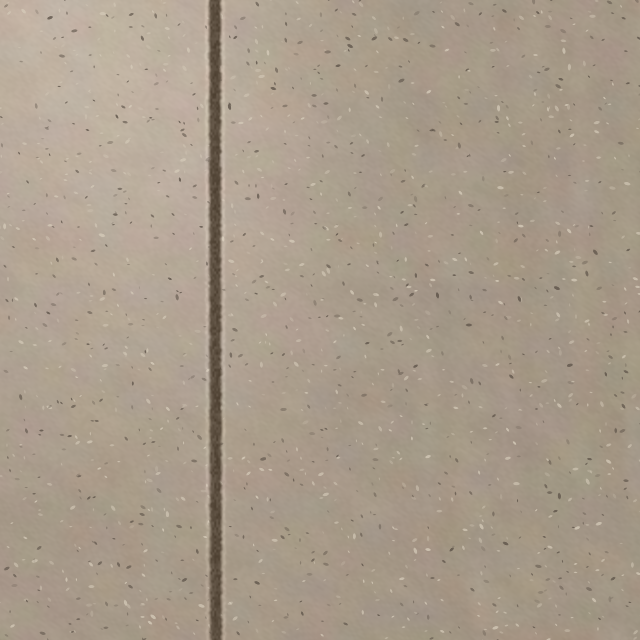
Reproduce this texture procedurally as a three.js fragment shader.

```glsl
varying vec2 vUv;

const vec3 SHADE = vec3(0.632, 0.582, 0.515);
const vec3 LIT = vec3(0.765, 0.708, 0.650);
const vec3 GROOVE = vec3(0.350, 0.298, 0.240);
const vec3 CHIP_LIGHT = vec3(0.84, 0.80, 0.73);
const vec3 CHIP_DARK = vec3(0.36, 0.32, 0.28);
const float GROOVE_X = 0.3365;
const float GROOVE_HALF = 0.0088;
const float GROOVE_SOFT = 0.0032;
const float LIP_OFFSET = 0.0135;
const float LIP_WIDTH = 0.0025;
const float GRAIN = 0.022;
const float MOTTLE = 0.016;
const float STREAK = 0.012;
const float TINT = 0.012;
const int CHIP_LAYERS = 3;

float hash(vec2 p) {
  vec3 q = fract(vec3(p.xyx) * 0.1031);
  q += dot(q, q.yzx + 33.33);
  return fract((q.x + q.y) * q.z);
}

float noise(vec2 p) {
  vec2 i = floor(p);
  vec2 f = fract(p);
  f = f * f * (3.0 - 2.0 * f);
  float low = mix(hash(i), hash(i + vec2(1.0, 0.0)), f.x);
  float high = mix(hash(i + vec2(0.0, 1.0)), hash(i + vec2(1.0)), f.x);
  return mix(low, high, f.y);
}

float fbm(vec2 p) {
  float sum = 0.0;
  float gain = 0.5;
  for (int i = 0; i < 4; i++) {
    sum += gain * noise(p);
    p = p * 2.03 + 17.3;
    gain *= 0.5;
  }
  return sum / 0.9375;
}

float bump(vec2 p, vec2 center, vec2 radius) {
  vec2 d = (p - center) / radius;
  return exp(-dot(d, d));
}

// Soft light falling from the upper left, brushing both panels
vec3 wall(vec2 p) {
  float light = 0.12 + 0.10 * p.y - 0.10 * p.x;
  light += 0.62 * bump(p, vec2(0.06, 1.0), vec2(0.27, 0.34));
  light += 0.34 * bump(p, vec2(0.24, 0.72), vec2(0.22, 0.32));
  light += 0.20 * bump(p, vec2(0.40, 0.70), vec2(0.16, 0.55));
  light += 0.14 * bump(p, vec2(0.05, 0.45), vec2(0.25, 0.20));
  return mix(SHADE, LIT, clamp(light, 0.0, 1.0));
}

// Slanted trowel marks, vertical stains, cloudy tint and fine grain
vec3 surface(vec2 p) {
  vec2 slant = vec2(0.84 * p.x - 0.54 * p.y, 0.54 * p.x + 0.84 * p.y);
  float tone = MOTTLE * (fbm(slant * vec2(18.0, 42.0)) - 0.5) * 2.0;
  float stain = noise(vec2(p.x * 38.0 + 0.8 * noise(p * 5.0), p.y * 3.0));
  tone += STREAK * (stain - 0.5) * smoothstep(0.55, 0.75, p.x) * 2.0;
  tone += GRAIN * (noise(slant * vec2(150.0, 260.0)) - 0.5);
  vec3 cloud = vec3(noise(p * 24.0), noise(p * 24.0 + 51.0), noise(p * 24.0 + 97.0));
  return vec3(tone) + TINT * (cloud - 0.5) * 2.0;
}

// Small elongated chips and pits, one at most in each cell
vec3 addChips(vec3 color, vec2 p) {
  for (int i = 0; i < CHIP_LAYERS; i++) {
    float layer = float(i);
    float cells = 23.0 + 13.0 * layer;
    vec2 g = p * cells + layer * 7.31;
    vec2 id = floor(g) + layer * 61.0;
    vec2 center = 0.2 + 0.6 * vec2(hash(id + 3.1), hash(id + 8.7));
    vec2 d = (fract(g) - center) / cells;
    float angle = 2.4 * hash(id + 14.2) - 1.6;
    float c = cos(angle);
    float s = sin(angle);
    d = vec2(c * d.x + s * d.y, c * d.y - s * d.x);
    float size = mix(0.0012, 0.0032, pow(hash(id + 21.5), 2.0));
    float shape = length(d / vec2(1.5, 0.75)) - size;
    float mask = 1.0 - smoothstep(-0.0009, 0.0011, shape);
    float present = step(0.58, hash(id + 31.9));
    float strength = mix(0.2, 0.8, hash(id + 42.6));
    vec3 chip = mix(CHIP_DARK, CHIP_LIGHT, step(0.5, hash(id + 55.4)));
    color = mix(color, chip, mask * present * strength);
  }
  return color;
}

// Recessed joint with a ragged edge and pale lips
vec3 addGroove(vec3 color, vec2 p) {
  float rough = noise(vec2(p.x * 90.0, p.y * 190.0)) - 0.5;
  float x = p.x - GROOVE_X + 0.0015 * (p.y - 0.5);
  float d = abs(x) + 0.0022 * rough;
  float lip = exp(-pow((d - LIP_OFFSET) / LIP_WIDTH, 2.0));
  color += 0.055 * lip * (0.5 + noise(p * vec2(260.0, 210.0)));
  float depth = 1.0 - smoothstep(GROOVE_HALF - GROOVE_SOFT, GROOVE_HALF + GROOVE_SOFT, d);
  vec3 floorColor = GROOVE + 0.10 * (noise(p * vec2(330.0, 230.0)) - 0.5);
  floorColor += 0.035 * smoothstep(0.0, GROOVE_HALF, -x);
  return mix(color, floorColor, depth);
}

void main() {
  vec3 color = wall(vUv) + surface(vUv);
  color = addChips(color, vUv);
  color = addGroove(color, vUv);
  gl_FragColor = vec4(clamp(color, 0.0, 1.0), 1.0);
}
```
